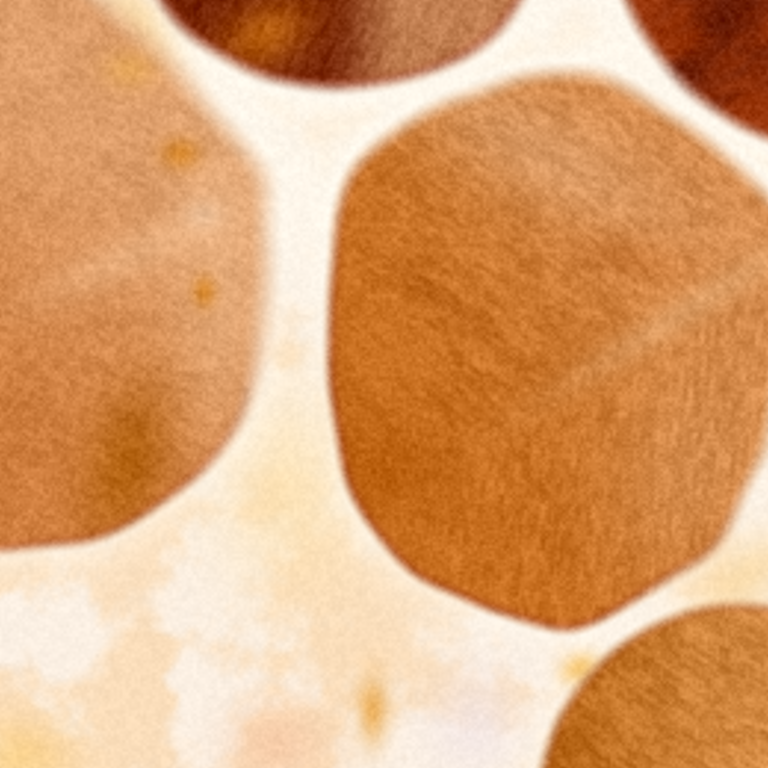
Reproduce this texture procedurally as a Shadertoy shader.

```glsl
// Close view of honeycomb: amber cells behind soft, pale wax walls.
// Smoothed convex polygons and ellipses shape the cells; soft blobs tint
// them, and stretched value noise adds fibres, mottling and fine grain.

const vec2 LEFT_CELL[12] = vec2[12](
    vec2(.05, 1.04), vec2(.205, .905), vec2(.285, .815), vec2(.323, .76),
    vec2(.324, .66), vec2(.315, .53), vec2(.292, .455), vec2(.247, .40),
    vec2(.18, .348), vec2(.11, .315), vec2(-.1, .305), vec2(-.1, 1.1));
const vec2 MAIN_CELL[12] = vec2[12](
    vec2(.472, .773), vec2(.51, .807), vec2(.68, .885), vec2(.78, .885),
    vec2(.89, .82), vec2(1.01, .70), vec2(.978, .415), vec2(.915, .295),
    vec2(.745, .196), vec2(.555, .258), vec2(.468, .365), vec2(.44, .55));
const vec3 CREAM = vec3(.98, .85, .63);
const vec3 PALE_TAN = vec3(.91, .69, .50);
const vec3 OCHRE = vec3(.84, .51, .12);

float hash(vec2 p) {
    vec3 q = fract(p.xyx * .1031);
    q += dot(q, q.yzx + 33.33);
    return fract((q.x + q.y) * q.z);
}

float noise(vec2 p) {
    vec2 i = floor(p), f = fract(p);
    f *= f * (3. - 2. * f);
    return mix(mix(hash(i), hash(i + vec2(1, 0)), f.x),
               mix(hash(i + vec2(0, 1)), hash(i + 1.), f.x), f.y);
}

float fbm(vec2 p) {
    float sum = 0., amp = .5;
    for (int i = 0; i < 4; i++) {
        sum += amp * noise(p);
        p = mat2(1.6, 1.2, -1.2, 1.6) * p + 7.3;
        amp *= .5;
    }
    return sum;
}

vec2 turn(vec2 p, float a) {
    return vec2(cos(a) * p.x + sin(a) * p.y, cos(a) * p.y - sin(a) * p.x);
}

// Grown convex clockwise polygon: smooth maximum of its edge distances
float softPolygon(vec2 p, vec2 v[12], float grow, float k) {
    float sum = 0.;
    for (int i = 0, j = 11; i < 12; j = i, i++) {
        vec2 e = normalize(v[i] - v[j]);
        sum += exp(clamp(dot(p - v[j], vec2(-e.y, e.x)) / k, -60., 60.));
    }
    return k * log(sum) - grow;
}

// Approximate signed distance to an ellipse
float ellipse(vec2 p, vec2 radii) {
    float k = length(p / radii);
    return k * (k - 1.) / max(length(p / (radii * radii)), .001);
}

// Blend a colour in as a soft Gaussian blob, upright or tilted
vec3 blob(vec3 base, vec3 tint, vec2 p, vec2 size) {
    vec2 q = p / size;
    return mix(base, tint, .78 * exp(-dot(q, q)));
}

vec3 blob(vec3 base, vec3 tint, vec2 p, vec2 size, float angle) {
    return blob(base, tint, turn(p, angle), size);
}

float fibres(vec2 p, float angle) {
    return noise(turn(p, angle) * vec2(45., 150.)) - .5;
}

// Lay a cell over the wax, with a thin reddish rim
vec3 layCell(vec3 wax, vec3 cell, float d, float blur, float rim) {
    float r = (d + .002) / .009;
    cell = mix(cell, vec3(.58, .20, .10), rim * exp(-r * r));
    return mix(wax, cell, 1. - smoothstep(-blur, blur, d));
}

vec3 waxColor(vec2 p, float wall) {
    float patches = smoothstep(.36, .62, fbm(p * 11. + 3.));
    vec3 c = mix(vec3(.985, .94, .89), vec3(.98, .85, .69), patches * .8);
    c = blob(c, vec3(.99, .88, .68), p - vec2(.38, .37), vec2(.10, .13));
    c = blob(c, vec3(.95, .90, .90), p - vec2(.62, .06), vec2(.06, .07));
    c = blob(c, vec3(.96, .78, .64), p - vec2(.36, .03), vec2(.06, .05));
    c = blob(c, vec3(.98, .80, .48), p - vec2(.02, .01), vec2(.07, .05));
    float upper = smoothstep(.5, .8, p.y) * smoothstep(.16, .26, p.x);
    c = mix(c, vec3(1., .975, .93), min(.75 * exp(-wall * 36.) + .6 * upper, 1.));
    c = blob(c, vec3(.91, .64, .26), p - vec2(.485, .075), vec2(.02, .045));
    c = blob(c, vec3(.97, .76, .38), p - vec2(.755, .13), vec2(.025, .018), .5);
    c = blob(c, CREAM, p - vec2(.97, .25), vec2(.08, .04), .6);
    return blob(c, CREAM, p - vec2(.18, .97), vec2(.03, .07), .7);
}

vec3 mainCellColor(vec2 p) {
    float slope = dot(p - vec2(.6, .5), vec2(.8, .55));
    vec3 c = mix(vec3(.78, .43, .12), vec3(.84, .55, .31), smoothstep(-.1, .45, slope));
    c = blob(c, vec3(.86, .62, .42), p - vec2(.71, .80), vec2(.20, .07), -.5);
    c = blob(c, vec3(.84, .56, .32), p - vec2(.91, .40), vec2(.10, .16), -.3);
    c = blob(c, vec3(.71, .35, .03), p - vec2(.49, .385), vec2(.07, .06));
    c = blob(c, vec3(.71, .37, .08), p - vec2(.585, .602), vec2(.10, .014), -.66);
    c = blob(c, vec3(.77, .45, .19), p - vec2(.82, .66), vec2(.09, .03), -.2);
    // A pale crease parts two directions of fibre
    vec2 crease = turn(p - vec2(.91, .605), .56);
    c = blob(c, vec3(.88, .64, .42), crease, vec2(.19, .023));
    float grain = mix(fibres(p, 1.45), fibres(p, -.65), smoothstep(-.06, .06, crease.y));
    return c + grain * .085 * smoothstep(.45, .85, p.x + p.y * .3);
}

vec3 leftCellColor(vec2 p) {
    vec3 c = mix(vec3(.81, .49, .24), vec3(.87, .62, .42), smoothstep(.4, .95, p.y + p.x * .5));
    c = blob(c, PALE_TAN, p - vec2(.29, .66), vec2(.07, .25));
    c = blob(c, PALE_TAN, p - vec2(.20, .68), vec2(.15, .03), .42);
    c = blob(c, vec3(.94, .77, .62), p - vec2(.265, .72), vec2(.025, .02));
    c = blob(c, vec3(.66, .34, .0), p - vec2(.165, .395), vec2(.052, .10), -.25);
    c = blob(c, OCHRE, p - vec2(.235, .80), vec2(.025, .02));
    c = blob(c, OCHRE, p - vec2(.266, .62), vec2(.015, .02));
    c = blob(c, vec3(.91, .66, .34), p - vec2(.17, .91), vec2(.035, .025));
    return c + fibres(p, -.5) * .04;
}

vec3 topCellColor(vec2 p) {
    vec3 c = mix(vec3(.46, .14, .02), vec3(.75, .49, .31), smoothstep(.42, .53, p.x));
    c = blob(c, vec3(.77, .41, .05), p - vec2(.345, .955), vec2(.065, .04), .5);
    return c + fibres(p, 1.1) * .08;
}

void mainImage(out vec4 fragColor, in vec2 fragCoord) {
    vec2 p = fragCoord / iResolution.xy;
    vec2 q = p + .007 * (vec2(noise(p * 14.), noise(p * 14. + 40.)) - .5);
    float left = softPolygon(q, LEFT_CELL, .027, .008);
    float center = softPolygon(q, MAIN_CELL, .023, .012);
    float top = ellipse(q - vec2(.445, 1.06), vec2(.25, .173));
    float corner = length(q - vec2(1.12, 1.13)) - .333;
    float lower = length(q - vec2(.97, -.055)) - .268;
    float wall = max(0., min(min(min(left, center), min(top, corner)), lower));

    // Wax first, then each cell
    vec3 c = waxColor(p, wall);
    float height = smoothstep(.35, .6, p.y);
    c = layCell(c, leftCellColor(p), left, mix(.011, .026, height), .35 * (1. - height));
    float bright = smoothstep(.9, 1.5, p.x + p.y);
    c = layCell(c, mainCellColor(p), center, mix(.010, .018, bright), .5 * (1. - bright));
    c = layCell(c, topCellColor(p), top, .014, .6);
    float folds = smoothstep(.3, .65, fbm(turn(p, .6) * vec2(6., 10.)));
    c = layCell(c, mix(vec3(.36, .08, .01), vec3(.59, .20, .03), folds), corner, .014, .3);
    vec3 amber = mix(vec3(.73, .41, .10), vec3(.82, .53, .25), smoothstep(.7, 1., p.x));
    c = layCell(c, amber + fibres(p, -.6) * .10, lower, .012, .25);

    // Mottling and grain, stronger on the darker cells
    float shade = 1. - smoothstep(.5, .95, c.g);
    c += (fbm(p * 22.) - .47) * .08 * shade;
    c += (noise(p * 260.) + noise(p * 150. + 9.) - 1.) * mix(.025, .065, shade);
    fragColor = vec4(clamp(c, 0., 1.), 1.);
}
```
